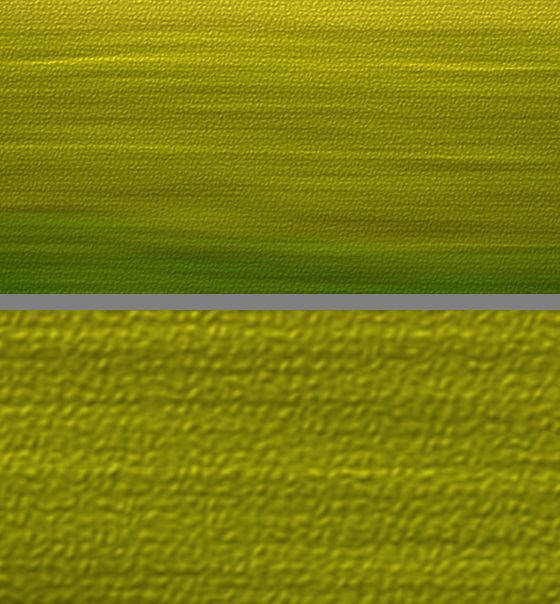
Top: the whole. Bottom: its middle third, enlarged.
Give the GLSL for this texture, as a Shadertoy shader.

```glsl
// Olive and yellow paint brushed sideways over coarse woven canvas, greener at the foot.

vec2 gradientAt(vec2 cell) {
    vec3 h = fract(vec3(cell.xyx) * vec3(0.1031, 0.1030, 0.0973));
    h += dot(h, h.yzx + 33.33);
    float angle = 6.2832 * fract((h.x + h.y) * h.z);
    return vec2(cos(angle), sin(angle));
}

float noise(vec2 p) {
    vec2 i = floor(p), f = fract(p);
    vec2 u = f * f * f * (f * (f * 6.0 - 15.0) + 10.0);
    vec2 e = vec2(0.0, 1.0);
    float low = mix(dot(gradientAt(i), f), dot(gradientAt(i + e.yx), f - e.yx), u.x);
    float high = mix(dot(gradientAt(i + e), f - e), dot(gradientAt(i + e.yy), f - e.yy), u.x);
    return mix(low, high, u.y);
}

// Height of the cloth: staggered rows of slanted, uneven stitches
float weaveHeight(vec2 p) {
    vec2 q = p * vec2(53.0, 57.0);
    q.y += 0.5 * noise(p * vec2(1.5, 3.0)) + 0.55 * noise(q * vec2(0.7, 0.5));
    float row = floor(q.y);
    q.x += 0.5 * mod(row, 2.0) + 0.9 * noise(vec2(q.x * 0.4, row * 3.7));
    float across = fract(q.y) - 0.5;
    float stitch = cos(6.2832 * (q.x - 0.45 * across)) * cos(3.1416 * across);
    float rows = cos(6.2832 * across) * (0.8 + 0.9 * noise(q * 0.6 + 31.0));
    float fibre = noise(p * vec2(100.0, 115.0)) + 0.5 * noise(p * vec2(60.0, 75.0) + 8.0);
    return 0.26 * stitch + 0.21 * rows + 0.55 * fibre;
}

// Slow rise and fall shared by all brush strokes
float strokeBend(vec2 p) {
    return 0.010 * sin(2.3 * p.x + 2.0 * (1.0 - p.y)) - 0.022 * (1.0 - p.y) * p.x
         + 0.012 * noise(p * vec2(1.6, 3.0));
}

// Long brush marks, from broad bands down to bristle lines
float brushMarks(vec2 p) {
    return 0.5 * noise(vec2(p.x * 0.6, p.y * 9.0) + 3.0)
         + 0.65 * noise(vec2(p.x * 1.1, p.y * 24.0) + 17.0)
         + 0.55 * noise(vec2(p.x * 2.2, p.y * 52.0) + 41.0);
}

// Thin raised ridges of paint, crisp above and soft below
float paintRidges(vec2 p) {
    float sum = 0.0;
    for (int i = 0; i < 3; i++) {
        float k = float(i);
        float d = p.y - (0.79 - 0.295 * k) + 0.007 * noise(vec2(p.x * 4.0, k * 5.3));
        float strength = 0.75 + 0.7 * noise(vec2(p.x * 1.8 + 4.0, k * 7.7 + 0.4));
        sum += strength * exp(-abs(d) * (d > 0.0 ? 190.0 : 95.0));
    }
    return sum;
}

void mainImage(out vec4 fragColor, in vec2 fragCoord) {
    vec2 p = fragCoord / iResolution.y;
    float side = fragCoord.x / iResolution.x - 0.5;
    vec2 stroke = vec2(p.x, p.y - strokeBend(p));

    // Paint colour from foot to head
    vec3 paint = mix(vec3(0.39, 0.39, 0.02), vec3(0.49, 0.49, 0.03), smoothstep(0.0, 0.4, p.y));
    paint = mix(paint, vec3(0.59, 0.57, 0.04), smoothstep(0.45, 0.85, p.y));
    float drift = 0.03 * noise(p * vec2(2.0, 5.0));
    paint = mix(paint, vec3(0.73, 0.68, 0.10), smoothstep(0.84, 0.97, p.y + drift));

    // Light falls from the upper left
    float cloth = weaveHeight(p);
    float slope = cloth - weaveHeight(p + vec2(-0.0025, 0.0038));
    float shade = 0.19 * slope + 0.23 * cloth;

    // Green paint caught on the stitches near the foot
    float greenEdge = p.y + 0.05 * p.x + 0.16 * noise(stroke * vec2(1.2, 11.0)) - 0.14 * cloth;
    paint = mix(paint, vec3(0.23, 0.39, 0.03), 0.85 * smoothstep(0.36, 0.0, greenEdge));

    float marks = brushMarks(stroke) * mix(1.0, 0.4, smoothstep(0.88, 0.96, p.y));
    float tone = 1.0 + 0.27 * marks + 0.26 * paintRidges(stroke) - 0.3 * side * side;
    vec3 color = paint * tone * (1.0 + shade);
    color += vec3(0.06, 0.055, 0.04) * smoothstep(0.08, 0.3, shade) * p.y;
    fragColor = vec4(clamp(color, 0.0, 1.0), 1.0);
}
```
